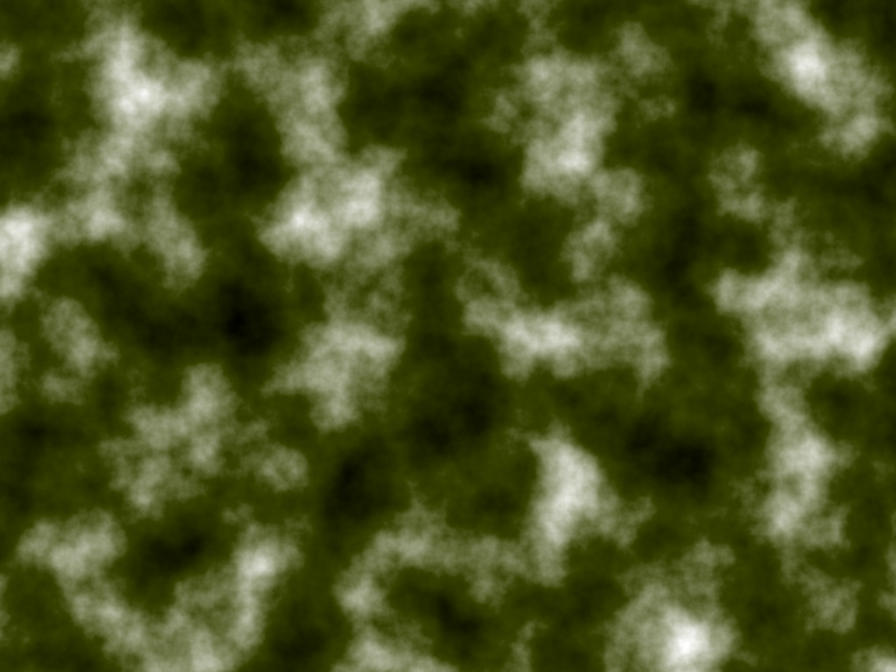
A WebGL 2 fragment shader for this texture:

```glsl
#version 300 es
precision highp float;

#define CELLS_PER_HEIGHT 6.0
#define OCTAVES 6
#define GAIN 0.5
#define CONTRAST 1.2
#define OLIVE vec3(0.21, 0.25, 0.0)
#define HIGHLIGHT vec3(1.0)

uniform vec2 u_resolution;
out vec4 fragColor;

// Integer hash giving two values in -1..1
vec2 hash2(vec2 cell) {
    uvec2 v = uvec2(ivec2(cell)) * 1664525u + 1013904223u;
    v.x += v.y * 1664525u;
    v.y += v.x * 1664525u;
    v ^= v >> 16u;
    v.x += v.y * 1664525u;
    v.y += v.x * 1664525u;
    v ^= v >> 16u;
    return vec2(v >> 8u) / 8388608.0 - 1.0;
}

// Slope of the unit gradient at one lattice corner
float cornerSlope(vec2 cell, vec2 offset) {
    return dot(normalize(hash2(cell) + 1e-5), offset);
}

// Gradient noise with quintic fade
float gradientNoise(vec2 p) {
    vec2 cell = floor(p);
    vec2 f = fract(p);
    vec2 fade = f * f * f * (f * (f * 6.0 - 15.0) + 10.0);
    vec2 right = vec2(1.0, 0.0);
    vec2 up = vec2(0.0, 1.0);
    float bottom = mix(cornerSlope(cell, f),
                       cornerSlope(cell + right, f - right), fade.x);
    float top = mix(cornerSlope(cell + up, f - up),
                    cornerSlope(cell + 1.0, f - 1.0), fade.x);
    return mix(bottom, top, fade.y);
}

// Sum of octaves, each shifted so that the lattices do not line up
float cloudNoise(vec2 p) {
    float sum = 0.0;
    float amplitude = 1.0;
    for (int i = 0; i < OCTAVES; i++) {
        sum += amplitude * gradientNoise(p);
        p = p * 2.0 + vec2(17.37, 41.71);
        amplitude *= GAIN;
    }
    return sum;
}

void main() {
    vec2 uv = gl_FragCoord.xy / u_resolution.y;
    float level = CONTRAST * cloudNoise(uv * CELLS_PER_HEIGHT + 23.4);

    // Black to olive below zero, olive to highlight above
    vec3 shadow = OLIVE * clamp(1.0 + level, 0.0, 1.0);
    vec3 color = mix(shadow, HIGHLIGHT, clamp(level, 0.0, 1.0));
    fragColor = vec4(color, 1.0);
}
```
